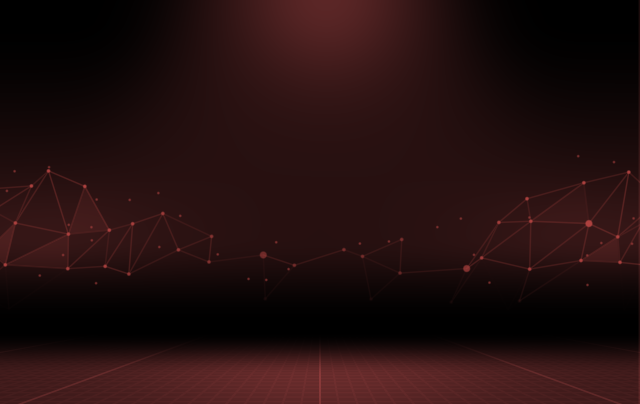
Reproduce this background procedurally as a WebGL 2 fragment shader.

```glsl
#version 300 es
precision highp float;
uniform vec2 u_resolution;
out vec4 outColor;

const vec3 RED_TINT = vec3(1.0, 0.42, 0.42);
const vec3 LINE_COLOR = vec3(0.50, 0.19, 0.18);
const vec3 NODE_COLOR = vec3(0.72, 0.27, 0.26);
const float CELL = 0.098;
const float HORIZON = 0.273;

float hash(vec2 p) {
  return fract(sin(dot(p, vec2(127.1, 311.7))) * 43758.5453);
}

float gauss(float x) {
  return exp(-x * x);
}

float segmentDistance(vec2 p, vec2 a, vec2 b) {
  vec2 ab = b - a;
  float t = clamp(dot(p - a, ab) / dot(ab, ab), 0.0, 1.0);
  return length(p - a - ab * t);
}

float edgeSide(vec2 p, vec2 a, vec2 b) {
  return (b.x - a.x) * (p.y - a.y) - (b.y - a.y) * (p.x - a.x);
}

float triangleMask(vec2 p, vec2 a, vec2 b, vec2 c, float px) {
  float s = sign(edgeSide(c, a, b));
  float d = min(edgeSide(p, a, b), min(edgeSide(p, b, c) * 1.0, edgeSide(p, c, a)));
  if (s < 0.0) d = -max(edgeSide(p, a, b), max(edgeSide(p, b, c), edgeSide(p, c, a)));
  return smoothstep(0.0, px * CELL, d);
}

float disc(vec2 p, vec2 center, float radius, float px) {
  return 1.0 - smoothstep(radius - px, radius + px, length(p - center));
}

// Upper limit of the mesh: low in the middle, high at both sides
float meshTop(float side) {
  return 0.405 + 0.185 * smoothstep(0.2, 0.85, side);
}

// Node position in xy, visibility in z
vec3 meshNode(vec2 cell, float aspect) {
  vec2 jitter = vec2(hash(cell), hash(cell + 37.3)) - 0.5;
  vec2 pos = (cell + 0.5 + 0.8 * jitter) * CELL;
  float side = abs(2.0 * pos.x / aspect - 1.0);
  float inside = step(pos.y, meshTop(side)) * smoothstep(0.23, 0.36, pos.y);
  return vec3(pos, inside * mix(0.55, 1.0, smoothstep(0.2, 0.7, side)));
}

float meshEdge(vec2 p, vec3 a, vec3 b, float px) {
  float line = 1.0 - smoothstep(0.0, 0.0012 + px, segmentDistance(p, a.xy, b.xy));
  return line * sqrt(a.z * b.z);
}

// Lines in x, nodes in y, filled facets in z
vec3 mesh(vec2 p, float aspect, float px) {
  vec2 home = floor(p / CELL);
  vec3 sum = vec3(0.0);
  for (int j = -2; j <= 1; j++) {
    for (int i = -2; i <= 1; i++) {
      vec2 cell = home + vec2(i, j);
      vec3 a = meshNode(cell, aspect);
      vec3 b = meshNode(cell + vec2(1, 0), aspect);
      vec3 c = meshNode(cell + vec2(0, 1), aspect);
      vec3 d = meshNode(cell + vec2(1, 1), aspect);
      float chance = hash(cell + 71.9);
      float lines = meshEdge(p, a, b, px) * mix(0.4, 0.9, chance);
      lines = max(lines, meshEdge(p, a, c, px) * mix(0.9, 0.3, chance));
      lines = max(lines, meshEdge(p, a, d, px) * 0.65);
      sum.x = max(sum.x, lines);
      float radius = mix(0.0042, 0.0085, step(0.88, chance));
      sum.y = max(sum.y, disc(p, a.xy, radius, px) * a.z);
      float facet = triangleMask(p, a.xy, b.xy, d.xy, px) * a.z * b.z * d.z;
      sum.z += facet * smoothstep(0.55, 1.0, hash(cell + 13.7));
    }
  }
  return sum;
}

// Small loose sparks around the mesh
float sparks(vec2 p, float aspect, float px) {
  vec2 cell = floor(p / 0.07);
  vec2 pos = (cell + 0.2 + 0.6 * vec2(hash(cell + 5.1), hash(cell + 9.4))) * 0.07;
  float top = meshTop(abs(2.0 * pos.x / aspect - 1.0)) + 0.04;
  float shown = step(0.62, hash(cell + 21.6)) * step(pos.y, top) * step(0.27, pos.y);
  return shown * disc(p, pos, 0.0028, px) * 0.6;
}

float wall(vec2 uv, vec2 p, float aspect) {
  float x = abs(uv.x - 0.5);
  float column = exp(-pow(x / (0.23 + 0.22 * (1.0 - uv.y)), 4.0));
  float haze = 0.155 * smoothstep(0.95, 0.42, uv.y);
  float level = mix(haze, 0.145, column) + 0.012 * column * uv.y;
  level += 0.20 * gauss(length(p - vec2(0.51 * aspect, 1.01)) / 0.21);
  level += 0.055 * gauss((x - 0.42) / 0.2) * gauss((uv.y - 0.42) / 0.12);
  return level * smoothstep(0.2, 0.41, uv.y);
}

float gridLine(float v, float width) {
  float d = abs(fract(v + 0.5) - 0.5);
  float blur = fwidth(v);
  return (1.0 - smoothstep(width, width + blur, d)) / (1.0 + 2.0 * blur);
}

float floorLight(vec2 uv, vec2 p, float aspect) {
  float depth = max(HORIZON - uv.y, 0.02);
  float across = (p.x - 0.5 * aspect) / depth;
  float fine = max(gridLine(across / 0.17, 0.03), gridLine(1.0 / depth / 0.17, 0.03));
  float major = gridLine(across / 2.72, 0.002);
  float level = 0.23 + 0.17 * gauss((uv.x - 0.5) / 0.28) * gauss((uv.y - 0.07) / 0.11);
  level += 0.045 * fine + 0.10 * major;
  return level * smoothstep(0.178, 0.07, uv.y);
}

void main() {
  vec2 uv = gl_FragCoord.xy / u_resolution;
  float aspect = u_resolution.x / u_resolution.y;
  float px = 1.0 / u_resolution.y;
  vec2 p = vec2(uv.x * aspect, uv.y);
  vec3 color = RED_TINT * (wall(uv, p, aspect) + floorLight(uv, p, aspect));
  vec3 net = mesh(p, aspect, px);
  color += LINE_COLOR * net.z * 0.2;
  color = mix(color, LINE_COLOR, net.x * 0.6);
  color = mix(color, NODE_COLOR, max(net.y * 0.9, sparks(p, aspect, px)));
  color += RED_TINT * 0.12 * smoothstep(0.996, 1.0, uv.x);
  outColor = vec4(color, 1.0);
}
```
